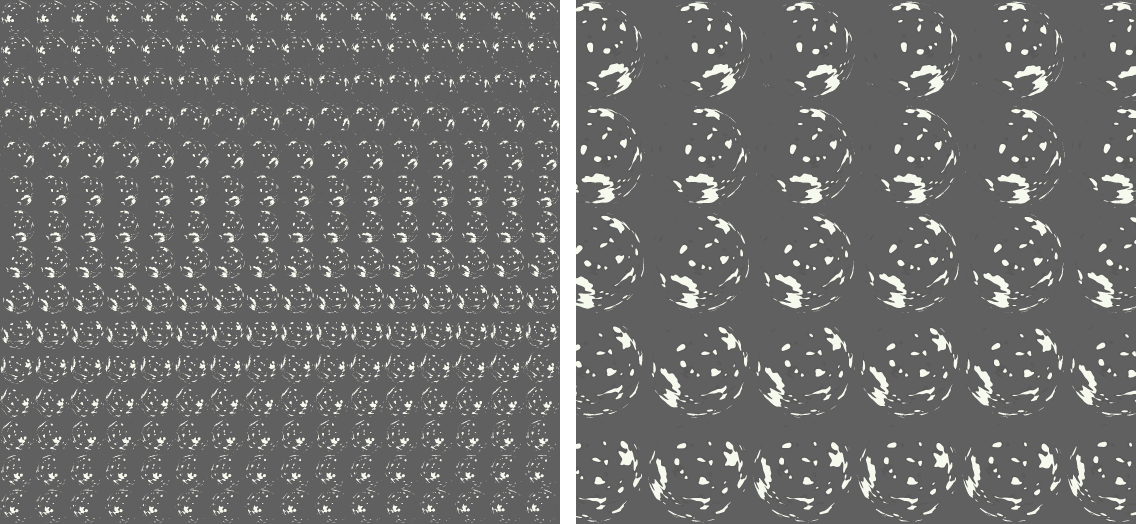
Left, the full canvas; right, a detail of the centre.
Give the GLSL for this pattern, as a Shadertoy shader.

```glsl
// A sheet of 16 by 15 small globes, each one step further through a full turn.
// Each globe is a tilted unit sphere whose pale patches are banded gradient
// noise above a threshold, thickened around two drifting clusters.

vec3 hashGradient(vec3 p) {
    p = fract(p * vec3(0.1031, 0.1030, 0.0973));
    p += dot(p, p.yxz + 33.33);
    return fract((p.xxy + p.yxx) * p.zyx) * 2.0 - 1.0;
}

float cornerValue(vec3 cell, vec3 local, vec3 corner) {
    return dot(hashGradient(cell + corner), local - corner);
}

float gradientNoise(vec3 p) {
    p += 40.0; // keeps the hash input positive
    vec3 i = floor(p), f = fract(p);
    vec3 u = f * f * f * (f * (f * 6.0 - 15.0) + 10.0);
    vec2 e = vec2(0.0, 1.0);
    vec4 edges = mix(
        vec4(cornerValue(i, f, e.xxx), cornerValue(i, f, e.xyx),
             cornerValue(i, f, e.xxy), cornerValue(i, f, e.xyy)),
        vec4(cornerValue(i, f, e.yxx), cornerValue(i, f, e.yyx),
             cornerValue(i, f, e.yxy), cornerValue(i, f, e.yyy)), u.x);
    vec2 faces = mix(edges.xz, edges.yw, u.y);
    return mix(faces.x, faces.y, u.z);
}

mat2 rotation(float a) {
    return mat2(cos(a), sin(a), -sin(a), cos(a));
}

float cluster(vec3 p, vec3 centre) {
    vec3 d = p - centre;
    return exp(-6.0 * dot(d, d));
}

// Height of the patch field at a point fixed to the globe
float patchField(vec3 p) {
    vec3 banded = p * vec3(2.7, 2.7, 5.5);
    float broad = gradientNoise(banded);
    float fine = gradientNoise(banded * 2.1 + 7.3 + 0.8 * broad);
    return broad + 0.55 * fine
         + 0.42 * cluster(p, vec3(-0.53, -0.37, 0.77))
         + 0.42 * cluster(p, vec3(0.20, 0.93, 0.31))
         + 0.12 * dot(p.xy, vec2(-0.83, 0.56));
}

vec3 globeSheet(vec2 uv) {
    vec3 grey = vec3(0.377);
    vec2 grid = uv * vec2(16.0, 15.0);
    vec2 cell = floor(grid);
    vec2 disc = (fract(grid) - 0.5) / 0.485;
    float r2 = dot(disc, disc);
    if (r2 > 1.0) return grey;

    // Frames run left to right, then down, and close the loop
    float turn = 6.28319 * (cell.x + 16.0 * (14.0 - cell.y)) / 240.0;
    vec3 p = vec3(disc, sqrt(1.0 - r2));
    p.yz = rotation(0.45) * p.yz;
    p.xy = rotation(turn) * p.xy;

    // Pale patch with a slightly darker margin
    float height = patchField(p) - 0.38;
    grey -= 0.028 * smoothstep(-0.14, -0.06, height);
    return mix(grey, vec3(0.965, 0.975, 0.93), smoothstep(-0.015, 0.015, height));
}

void mainImage(out vec4 fragColor, in vec2 fragCoord) {
    // Average a 3 by 3 grid of samples to smooth the thin rim slivers
    vec3 sum = vec3(0.0);
    for (int y = -1; y <= 1; y++) {
        for (int x = -1; x <= 1; x++) {
            vec2 offset = vec2(x, y) / 3.0;
            sum += globeSheet((fragCoord + offset) / iResolution.xy);
        }
    }
    fragColor = vec4(sum / 9.0, 1.0);
}
```
